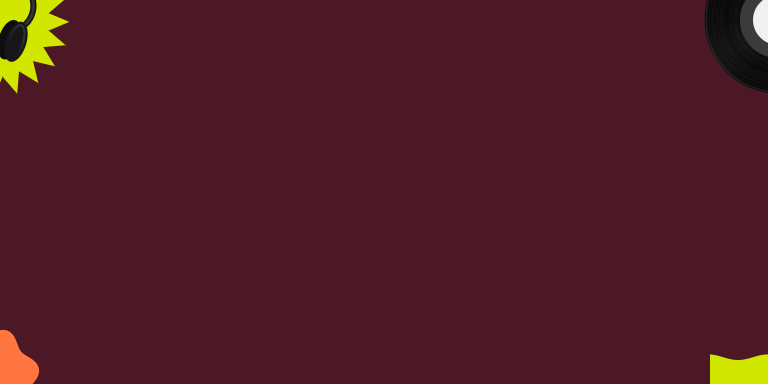
This background is drawn by a Shadertoy shader. Its source:

```glsl
const vec3 WINE = vec3(0.302, 0.094, 0.149);
const vec3 LIME = vec3(0.82, 0.905, 0.0);
const vec3 ORANGE = vec3(1.0, 0.463, 0.25);

float hash(float n) {
    n = fract(n * 0.1031);
    n *= n + 33.33;
    return fract(n * (n + n));
}

// Coverage of a shape from its signed distance, one pixel wide
float cover(float dist) {
    return clamp(0.5 - dist * iResolution.y, 0.0, 1.0);
}

mat2 rotate(float angle) {
    float c = cos(angle), s = sin(angle);
    return mat2(c, s, -s, c);
}

float ellipse(vec2 p, vec2 radii) {
    float k = length(p / radii);
    return k * (k - 1.0) / max(length(p / (radii * radii)), 0.001);
}

float starburst(vec2 p, float points, float outer, float inner) {
    float halfStep = 3.14159265 / points;
    float angle = atan(p.y, p.x);
    angle = abs(mod(angle + halfStep, 2.0 * halfStep) - halfStep);
    vec2 folded = length(p) * vec2(cos(angle), sin(angle));
    vec2 tip = vec2(outer, 0.0);
    vec2 edge = inner * vec2(cos(halfStep), sin(halfStep)) - tip;
    return dot(folded - tip, normalize(vec2(edge.y, -edge.x)));
}

vec3 headphones(vec3 color, vec2 p) {
    // Headband
    float bandDist = abs(length(p - vec2(0.02, 0.985)) - 0.067);
    float band = max(bandDist - 0.008, max(0.05 - p.x, 0.93 - p.y));
    vec3 bandColor = mix(vec3(0.22), vec3(0.07), smoothstep(0.0, 0.007, bandDist));
    color = mix(color, bandColor, cover(band));

    // Cushion behind, then the outer cup with its lit rim
    vec2 q = rotate(0.3) * (p - vec2(0.036, 0.893));
    color = mix(color, vec3(0.05), cover(ellipse(q + vec2(0.012, 0.0), vec2(0.028, 0.053))));
    float cup = ellipse(q - vec2(0.006, 0.0), vec2(0.027, 0.054));
    color = mix(color, vec3(0.09, 0.09, 0.1), cover(cup));
    float rim = smoothstep(0.005, 0.0, abs(cup + 0.009));
    return color + 0.12 * rim * smoothstep(-0.03, 0.05, q.x + q.y);
}

vec3 record(vec3 color, vec2 p) {
    float radius = length(p);
    float angle = atan(p.y, p.x);
    // Grooves with uneven brightness and a soft reflection
    float groove = hash(floor(radius * 320.0));
    float sheen = pow(abs(cos(angle - 0.55)), 12.0);
    vec3 vinyl = vec3(0.035 + 0.03 * groove + 0.035 * sheen);
    vinyl += 0.08 * smoothstep(0.003, 0.0, abs(radius - 0.187));
    color = mix(color, vinyl, cover(radius - 0.1914));
    color = mix(color, vec3(0.23), cover(radius - 0.099));
    return mix(color, vec3(0.94), cover(radius - 0.065));
}

void mainImage(out vec4 fragColor, in vec2 fragCoord) {
    vec2 p = fragCoord / iResolution.y;
    // The same units, measured from the right edge
    vec2 right = vec2(p.x - iResolution.x / iResolution.y, p.y);
    vec3 color = WINE;

    // Starburst, top left
    float star = starburst(p - vec2(-0.016, 0.943), 20.0, 0.1966, 0.1445);
    color = mix(color, LIME, cover(star));
    color = headphones(color, p);

    // Record, top right
    color = record(color, right - vec2(0.026, 0.948));

    // Lobed blob, bottom left
    vec2 q = p - vec2(-0.026, 0.018);
    float lobes = 0.117 + 0.0122 * cos(6.0 * atan(q.y, q.x) - 1.0);
    color = mix(color, ORANGE, cover(length(q) - lobes));

    // Wavy panel, bottom right
    float crest = 0.0698 - 0.0073 * cos((right.x + 0.078) * 40.3);
    float panel = max(p.y - crest, -0.151 - right.x);
    color = mix(color, LIME, cover(panel));

    fragColor = vec4(color, 1.0);
}
```
